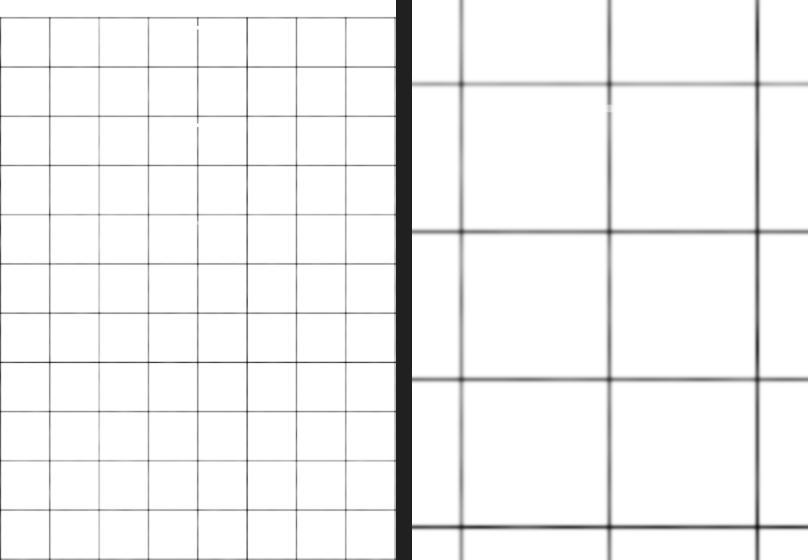
Left: the whole. Right: its middle third, enlarged.
Give the GLSL for this pattern, as a Shadertoy shader.

```glsl
// Thin grey square grid on white, 8 by 11 cells, with uneven ink and small breaks.

float hash(float n) {
    return fract(sin(n * 127.1) * 4375.85);
}

// One-dimensional gradient noise, separate for each seed
float gradientNoise(float x, float seed) {
    float cell = floor(x), t = fract(x);
    float left = (hash(cell + seed * 57.0) * 2.0 - 1.0) * t;
    float right = (hash(cell + 1.0 + seed * 57.0) * 2.0 - 1.0) * (t - 1.0);
    return mix(left, right, t * t * (3.0 - 2.0 * t));
}

// Soft stroke that keeps its total ink when it gets thinner than a pixel
float stroke(float dist, float ink) {
    float width = mix(0.0018, 0.0012, ink);
    float drawn = max(width, 0.6 / iResolution.y);
    return ink * width / drawn * exp(-dist * dist / (drawn * drawn));
}

void mainImage(out vec4 fragColor, in vec2 fragCoord) {
    vec2 p = fragCoord / iResolution.y;

    // Ink strength of each line, left to right and bottom to top
    float columnInk[9] = float[9](0.62, 0.46, 0.24, 0.38, 0.46, 0.64, 0.44, 0.36, 0.34);
    float rowInk[12] = float[12](0.40, 0.42, 0.30, 0.42, 0.68, 0.48,
                                 0.46, 0.30, 0.46, 0.42, 0.48, 0.42);

    // Nearest line in each direction
    vec2 origin = vec2(0.0008, 0.0013), pitch = vec2(0.0881, 0.0879);
    vec2 index = clamp(round((p - origin) / pitch), vec2(0.0), vec2(8.0, 11.0));
    vec2 offset = p - origin - index * pitch;

    // Uneven ink along the lines
    float columnWear = 1.0 + 0.5 * gradientNoise(p.y * 38.0, index.x + 1.0);
    float rowWear = 1.0 + 0.35 * gradientNoise(p.x * 38.0, index.y + 21.0);
    float column = stroke(offset.x, columnInk[int(index.x)] * columnWear);
    float row = stroke(offset.y, rowInk[int(index.y)] * rowWear);

    // Blank margin above the top line
    float edge = 1.0 / iResolution.y;
    column *= 1.0 - smoothstep(0.9685 - edge, 0.9685 + edge, p.y);

    // Breaks in the middle column, fainter further down
    if (index.x == 4.0) {
        for (int i = 0; i < 3; i++) {
            float gap = abs(p.y - 0.9505 + 0.1742 * float(i));
            float strength = i < 2 ? 1.0 : 0.45;
            column *= 1.0 - strength * (1.0 - smoothstep(0.0018, 0.0018 + 1.5 * edge, gap));
        }
    }

    // Ink gathers a little where lines cross
    float node = 0.2 * exp(-dot(offset, offset) / 0.000004);
    float paper = (1.0 - column) * (1.0 - row) * (1.0 - node);
    fragColor = vec4(vec3(paper), 1.0);
}
```
